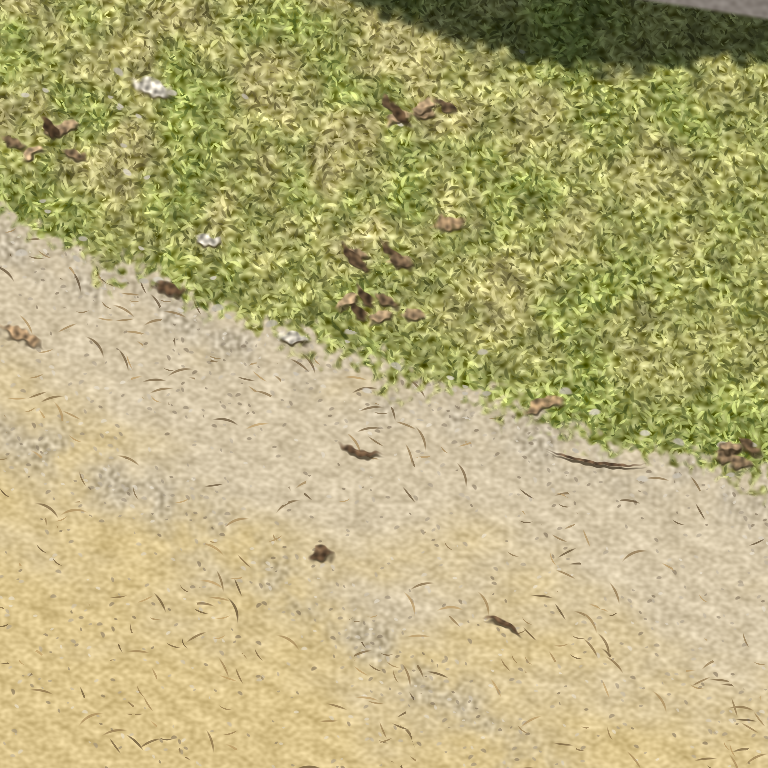
Write a three.js fragment shader that draws this texture.

```glsl
varying vec2 vUv;

float hash(vec2 p) {
  vec3 q = fract(p.xyx * .1031);
  q += dot(q, q.yzx + 33.33);
  return fract((q.x + q.y) * q.z);
}

vec2 slope(vec2 cell) {
  float a = 6.2832 * hash(cell);
  return vec2(cos(a), sin(a));
}

float noise(vec2 p) {
  vec2 i = floor(p), f = fract(p), e = vec2(0., 1.);
  vec2 u = f * f * (3. - 2. * f);
  float low = mix(dot(slope(i), f), dot(slope(i + e.yx), f - e.yx), u.x);
  float high = mix(dot(slope(i + e), f - e), dot(slope(i + 1.), f - 1.), u.x);
  return mix(low, high, u.y);
}

float fbm(vec2 p) {
  float sum = 0., gain = .6;
  for (int i = 0; i < 4; i++) {
    sum += gain * noise(p);
    p = mat2(1.6, 1.2, -1.2, 1.6) * p + 7.3;
    gain *= .5;
  }
  return sum;
}

float bell(float x, float width) { return exp(-x * x / (width * width)); }

// Soft bent sliver
float sliver(vec2 d, float angle, vec2 size, float bend) {
  float c = cos(angle), s = sin(angle);
  d = vec2(c * d.x + s * d.y, c * d.y - s * d.x);
  d.y += bend * (d.x * d.x / size.x - .4 * size.x);
  return 1. - smoothstep(.65, 1.25, length(d / size));
}

// Random slivers on a grid: coverage, tone
vec2 scatter(vec2 p, float scale, vec2 size, float angle, float spread, float density, float seed) {
  vec2 q = p * scale + seed * 17. + 100., best = vec2(0.);
  for (int j = -1; j <= 1; j++) for (int i = -1; i <= 1; i++) {
    vec2 cell = floor(q) + vec2(i, j);
    float tone = hash(cell + 41.7);
    vec2 center = cell + vec2(hash(cell + 11.3), hash(cell + 23.9));
    float turn = angle + spread * (hash(cell + 67.1) - .5);
    float m = step(hash(cell + seed), density) * sliver(q - center, turn, size * (.5 + .7 * tone), .5 * tone - .25);
    if (m > best.x) best = vec2(m, hash(cell + 89.3));
  }
  return best;
}

// Ragged mottled piece with a dark lower rim
vec3 debris(vec3 c, vec2 d, float angle, vec2 size, float bend, vec3 tint) {
  vec2 k = d * 95. + angle * 9.;
  d += min(size.y, .007) * vec2(noise(k), 1.4 * noise(k + 7.7));
  c = mix(c, vec3(.22, .18, .12), .75 * sliver(d + vec2(-.002, .004), angle, size, bend));
  return mix(c, tint * (1. + .8 * noise(k * 1.4)), .9 * sliver(d, angle, size, bend));
}

vec3 leafPile(vec3 c, vec2 d, vec2 spread, float seed) {
  for (int i = 0; i < 6; i++) {
    vec2 id = vec2(float(i) * 3.1, seed);
    float r = hash(id + 5.);
    vec2 offset = spread * (2. * vec2(hash(id), hash(id + 9.)) - 1.);
    vec3 tint = mix(vec3(.3, .23, .16), vec3(.82, .7, .55), r);
    c = debris(c, d - offset, 1.6 * r - 1., vec2(.016, .006), .4 * r - .2, tint);
  }
  return c;
}

vec3 sand(vec2 p, float above) {
  float pallor = smoothstep(-.5, -.1, above + .4 * fbm(p * vec2(5., 9.)));
  vec3 c = mix(vec3(.86, .77, .55), vec3(.84, .78, .66), pallor);
  vec2 along = vec2(p.x - .4 * p.y, p.y + .4 * p.x);
  c += .15 * fbm(along * vec2(22., 55.)) + .13 * noise(p * vec2(130., 180.));
  // Gravel in a diagonal trail and along the lawn
  float trail = bell(p.y - .44 + .4 * p.x + .35 * p.x * p.x, .05);
  float gravel = max(trail, bell(above + .025, .045)) * smoothstep(-.25, .25, fbm(p * 15.));
  c = mix(c, vec3(.72, .68, .6) + .5 * noise(p * 140.), .6 * gravel);
  vec2 grit = scatter(p, 85., vec2(.3, .17), -.3, 2., .22 + .5 * gravel, 3.);
  c = mix(c, mix(vec3(.44, .38, .3), vec3(.96, .93, .87), grit.y), .55 * grit.x);
  float litter = smoothstep(0., .25, fbm(p * 9. + 4.));
  vec2 twigs = scatter(along, 42., vec2(.6, .065), 0., 1.8, .08 + .6 * litter, 8.);
  return mix(c, mix(vec3(.3, .23, .14), vec3(.76, .62, .4), twigs.y), .65 * twigs.x);
}

vec3 lawn(vec2 p, float above) {
  float lush = .6 * bell(above - .03, .05) + .3 * smoothstep(.5, 1., p.x);
  float dry = smoothstep(-.35, .25, fbm(p * 10.)) * (1. - lush);
  vec3 c = mix(vec3(.52, .55, .27), vec3(.66, .63, .4), dry);
  c += .5 * noise(p * vec2(95., 125.));
  for (int i = 0; i < 4; i++) {
    float k = float(i);
    vec2 blade = scatter(p, 122. - 12. * k, vec2(.62, .2), .7, 3.6, .6, k + 1.);
    vec3 straw = mix(vec3(.36, .3, .17), vec3(.98, .91, .7), blade.y);
    vec3 green = mix(vec3(.24, .3, .1), vec3(.9, .95, .57), blade.y);
    c = mix(c, mix(green, straw, .75 * dry), .75 * blade.x);
  }
  return c * (1.02 + .5 * fbm(p * 28.));
}

void main() {
  vec2 p = vUv;
  float above = p.y - .71 + .46 * p.x - .13 * p.x * p.x;
  float ragged = above + .06 * fbm(p * 13.) + .045 * noise(p * 85.);
  vec3 c = mix(sand(p, above), lawn(p, above), smoothstep(-.014, .02, ragged));

  // Pale stones
  float stony = bell(above - .01, .04) + bell(length(p - vec2(.1, .82)), .1);
  vec2 stones = scatter(p, 45., vec2(.33, .18), -.2, 1., .25 * stony, 5.);
  vec3 pale = vec3(.88, .85, .79), bark = vec3(.38, .29, .21), husk = vec3(.7, .58, .44);
  c = mix(c, pale - .15 * stones.y, .8 * stones.x);
  c = debris(c, p - vec2(.197, .886), -.3, vec2(.026, .011), .1, pale);
  c = debris(c, p - vec2(.27, .688), -.2, vec2(.017, .007), .1, pale);
  c = debris(c, p - vec2(.382, .56), -.1, vec2(.02, .006), .1, pale);

  // Dead leaves on the lawn
  c = leafPile(c, p - vec2(.49, .668), vec2(.04, .016), 2.);
  c = leafPile(c, p - vec2(.485, .598), vec2(.06, .018), 7.);
  c = leafPile(c, p - vec2(.062, .815), vec2(.045, .022), 12.);
  c = leafPile(c, p - vec2(.535, .855), vec2(.05, .01), 17.);
  c = leafPile(c, p - vec2(.96, .41), vec2(.02, .014), 23.);
  c = debris(c, p - vec2(.585, .71), .1, vec2(.021, .009), .2, husk);
  c = debris(c, p - vec2(.708, .474), .3, vec2(.026, .007), .2, husk);

  // Leaves and twigs on the sand
  c = debris(c, p - vec2(.026, .565), -.4, vec2(.028, .008), .1, husk);
  c = debris(c, p - vec2(.22, .625), -.25, vec2(.021, .007), 0., bark);
  c = debris(c, p - vec2(.468, .413), -.25, vec2(.026, .004), -.2, bark);
  c = debris(c, p - vec2(.417, .278), .2, vec2(.014, .008), .3, bark);
  c = debris(c, p - vec2(.775, .4), -.15, vec2(.058, .002), -.1, bark);
  c = debris(c, p - vec2(.655, .188), -.45, vec2(.024, .003), .2, bark);

  // Tree shade and paving
  float rim = .907 + .65 * (p.x - .83) * (p.x - .83) + .03 * noise(p * 45.);
  c = mix(c, c * vec3(.38, .42, .4), smoothstep(-.008, .014, p.y - rim));
  float paving = smoothstep(-.004, .004, p.y - 1.13 + .155 * p.x);
  c = mix(c, vec3(.52, .49, .46) + .1 * noise(p * 110.), paving);
  gl_FragColor = vec4(c, 1.);
}
```
